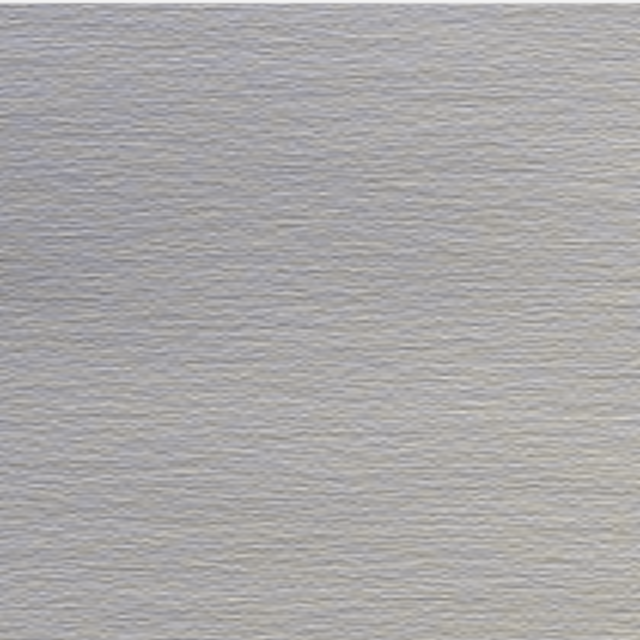
Write a WebGL 1 fragment shader that draws this texture.

```glsl
precision highp float;
// Brushed metal sheet: fine horizontal streaks on softly shaded silver grey.

uniform vec2 u_resolution;

#define SILVER vec3(0.668, 0.661, 0.662)
#define STREAK_ROWS 205.0
#define LONG_STREAK 0.055
#define SHORT_STREAK 0.085
#define GRAIN 0.085
#define TINT_SPECKLE 0.045
#define SIDE_LIGHT 0.055
#define BAND_DEPTH 0.045
#define BAND_HEIGHT 0.60
#define EDGE_WIDTH 0.005

float hash(vec2 p) {
  vec3 q = fract(p.xyx * 0.1031);
  q += dot(q, q.yzx + 33.33);
  return fract((q.x + q.y) * q.z);
}

// Smooth value noise, centred on zero.
float noise(vec2 p) {
  vec2 cell = floor(p);
  vec2 f = fract(p);
  f = f * f * (3.0 - 2.0 * f);
  float low = mix(hash(cell), hash(cell + vec2(1.0, 0.0)), f.x);
  float high = mix(hash(cell + vec2(0.0, 1.0)), hash(cell + vec2(1.0, 1.0)), f.x);
  return mix(low, high, f.y) - 0.5;
}

// Difference of neighbouring rows: each ridge gets a lit and a shaded side.
float ridge(vec2 p) {
  return noise(p) - noise(p + vec2(0.0, 1.0));
}

// Broad shading: lighter to the right, with a dim band fading across.
float shading(vec2 uv) {
  float offset = (uv.y - BAND_HEIGHT - 0.05 * uv.x) / 0.18;
  float band = exp(-offset * offset) * (1.0 - 0.65 * uv.x);
  float clouds = noise(uv * vec2(3.0, 5.0) + 40.0);
  return SIDE_LIGHT * (uv.x - 0.45) - BAND_DEPTH * band + 0.02 * clouds;
}

// Brushing: long scratches, short dashes and fine grain.
float brushing(vec2 uv) {
  float longStreaks = ridge(uv * vec2(7.0, STREAK_ROWS) + 11.0);
  float shortStreaks = ridge(uv * vec2(36.0, STREAK_ROWS * 1.07) + 57.0);
  float grain = ridge(uv * vec2(105.0, STREAK_ROWS * 0.93) + 93.0);
  float rows = noise(uv * vec2(4.0, 75.0) + 23.0);
  return LONG_STREAK * longStreaks + SHORT_STREAK * shortStreaks
       + GRAIN * grain + 0.03 * rows;
}

void main() {
  vec2 uv = gl_FragCoord.xy / u_resolution;
  vec3 color = SILVER + shading(uv) + brushing(uv);

  // Cool tint at the upper left, warm at the lower right, plus faint speckle.
  float warmth = 0.022 * (uv.x - uv.y)
               + TINT_SPECKLE * noise(uv * vec2(30.0, 95.0) + 71.0);
  color += warmth * vec3(0.35, 0.15, -0.9);

  // Thin pale rim along the top.
  float rim = smoothstep(1.0 - EDGE_WIDTH * 1.5, 1.0 - EDGE_WIDTH * 0.5, uv.y);
  color = mix(color, vec3(0.95), rim);

  gl_FragColor = vec4(clamp(color, 0.0, 1.0), 1.0);
}
```
